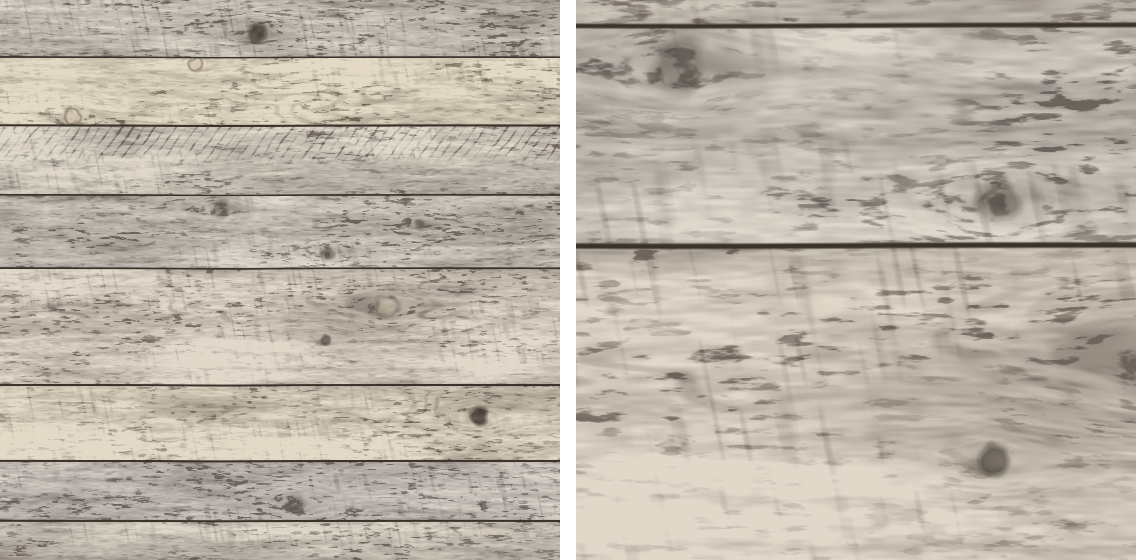
Left, the full canvas; right, a detail of the centre.
Reproduce this texture procedurally as a three.js fragment shader.

```glsl
varying vec2 vUv;

float hash(vec2 p) {
  p = fract(p * vec2(0.1031, 0.1137));
  p += dot(p, p.yx + 33.33);
  return fract((p.x + p.y) * p.x * 17.3);
}

float noise(vec2 p) {
  vec2 i = floor(p), f = fract(p);
  f = f * f * (3.0 - 2.0 * f);
  return mix(mix(hash(i), hash(i + vec2(1.0, 0.0)), f.x),
             mix(hash(i + vec2(0.0, 1.0)), hash(i + vec2(1.0, 1.0)), f.x), f.y);
}

float fbm(vec2 p) {
  float sum = 0.0, gain = 0.52;
  for (int i = 0; i < 4; i++) {
    sum += gain * noise(p);
    p = p * 2.03 + vec2(17.1, 9.7);
    gain *= 0.52;
  }
  return sum;
}

void main() {
  vec2 p = vUv;

  // Planks: lower edge, tone, warmth, extra light toward the top
  vec4 planks[9];
  planks[0] = vec4(-0.03, 0.62, 0.0, 0.1);
  planks[1] = vec4(0.070, 0.60, -0.6, 0.0);
  planks[2] = vec4(0.177, 0.82, 0.7, -0.22);
  planks[3] = vec4(0.3125, 0.74, 0.2, -0.22);
  planks[4] = vec4(0.521, 0.68, -0.3, 0.0);
  planks[5] = vec4(0.652, 0.73, 0.0, 0.34);
  planks[6] = vec4(0.776, 0.90, 1.0, 0.0);
  planks[7] = vec4(0.898, 0.56, -0.2, 0.0);
  planks[8] = vec4(1.03, 0.0, 0.0, 0.0);

  // Knots: centre, radius, strength (negative is pale)
  vec4 knots[10];
  knots[0] = vec4(0.460, 0.940, 0.014, 0.95);
  knots[1] = vec4(0.855, 0.257, 0.014, 1.0);
  knots[2] = vec4(0.582, 0.393, 0.008, 0.75);
  knots[3] = vec4(0.690, 0.453, 0.018, -0.5);
  knots[4] = vec4(0.750, 0.600, 0.008, 0.5);
  knots[5] = vec4(0.585, 0.546, 0.011, 0.5);
  knots[6] = vec4(0.350, 0.885, 0.011, -0.8);
  knots[7] = vec4(0.130, 0.792, 0.013, -0.8);
  knots[8] = vec4(0.395, 0.628, 0.014, 0.35);
  knots[9] = vec4(0.530, 0.100, 0.014, 0.35);

  // Find the plank and the nearest seam
  float y = p.y + 0.002 * (noise(vec2(p.x * 5.0, 2.0)) - 0.5);
  vec4 plank = planks[0];
  float top = 0.07, id = 0.0, seam = 1.0;
  for (int i = 0; i < 8; i++) {
    if (y >= planks[i].x) {
      plank = planks[i];
      top = planks[i + 1].x;
      id = float(i);
    }
    float width = 0.0012 + 0.0008 * hash(vec2(float(i) * 7.3, 4.0));
    seam = min(seam, abs(y - planks[i].x) - width);
  }
  float height = (y - plank.x) / (top - plank.x);

  // Knots push the grain aside
  float grainY = y, halo = 0.0, core = 0.0, rim = 0.0, pale = 0.0;
  for (int i = 0; i < 10; i++) {
    vec4 k = knots[i];
    float inside = step(plank.x, k.y) * step(k.y, top);
    vec2 d = (p - k.xy) / k.z;
    float r = length(d) + 0.5 * (noise(d * 1.3 + k.xy * 90.0) - 0.5);
    float reach = exp(-dot(d * vec2(0.28, 0.5), d * vec2(0.28, 0.5))) * inside;
    grainY -= 0.75 * (y - k.y) * reach;
    halo += reach * max(k.w, 0.25);
    float disc = (1.0 - smoothstep(0.75, 1.1, r)) * inside;
    core += disc * max(k.w, 0.0);
    pale += disc * max(-k.w, 0.0);
    rim += exp(-pow((r - 1.05) * 4.0, 2.0)) * inside * abs(k.w);
  }

  // Broad stains, streaks and fine fibres
  vec2 g = vec2(p.x, grainY) + vec2(id * 3.7, id * 1.9);
  g.y += 0.008 * (noise(g * vec2(5.0, 12.0)) - 0.5);
  float stain = fbm(g * vec2(4.0, 15.0));
  float streak = fbm(g * vec2(10.0, 120.0));
  float fibre = noise(g * vec2(85.0, 400.0));
  float patches = smoothstep(0.32, 0.65, fbm(g * vec2(6.0, 22.0) + 31.0));
  float pits = smoothstep(0.57, 0.74, fbm(g * vec2(55.0, 230.0)));
  float tone = plank.y + plank.w * (height - 0.5) + 0.03;
  tone += 0.85 * (stain - 0.48) + 0.65 * (streak - 0.48) + 0.26 * (fibre - 0.5);
  tone -= pits * (0.2 + 0.4 * patches);

  // Arched growth lines
  float field = fbm(g * vec2(2.4, 9.0) + 50.0);
  float line = 1.0 - smoothstep(0.06, 0.26, abs(fract(field * 13.0) - 0.5));
  float band = exp(-pow((y - 0.445) / 0.018, 2.0));
  float arched = clamp(0.25 + 0.6 * max(plank.z, 0.0) + band, 0.0, 1.0);
  tone -= 0.38 * line * arched * patches * (0.4 + 0.9 * fibre);
  tone += 0.2 * band * (smoothstep(0.45, 0.6, field) - 0.4);

  // Saw marks, strong on one plank and faint on the rest
  float slant = p.x - 0.75 * y + 0.006 * noise(p * 40.0);
  float saw = smoothstep(0.55, 0.95, sin(slant * 330.0)) * noise(p * vec2(90.0, 110.0));
  float sawn = step(4.5, id) * step(id, 5.5) * smoothstep(0.4, 0.65, height);
  tone -= 0.6 * saw * sawn;
  float scratch = noise(vec2((p.x + 0.2 * y) * 190.0, y * 22.0 + id * 9.0));
  tone -= 0.22 * smoothstep(0.6, 0.95, scratch) * smoothstep(0.4, 0.6, stain);
  tone -= 0.22 * halo + 0.1 * exp(-max(seam, 0.0) * 260.0);

  // Weathered wood colours
  vec3 shade = vec3(0.43, 0.39, 0.36);
  vec3 silver = vec3(0.69, 0.66, 0.62);
  vec3 bleached = vec3(0.875, 0.845, 0.79);
  vec3 color = mix(shade, silver, clamp(tone * 2.0, 0.0, 1.0));
  color = mix(color, bleached, clamp(tone * 2.0 - 1.0, 0.0, 1.0));
  color += plank.z * vec3(0.014, 0.006, -0.022);

  // Knot faces and dark seams
  color = mix(color, vec3(0.84, 0.77, 0.67), pale * 0.75);
  color = mix(color, vec3(0.34, 0.31, 0.28) * (0.75 + 0.5 * fibre), clamp(core, 0.0, 1.0));
  color = mix(color, vec3(0.28, 0.24, 0.20), clamp(rim * 0.5, 0.0, 1.0));
  color = mix(vec3(0.23, 0.20, 0.165), color, smoothstep(-0.0008, 0.001, seam));
  gl_FragColor = vec4(color, 1.0);
}
```
